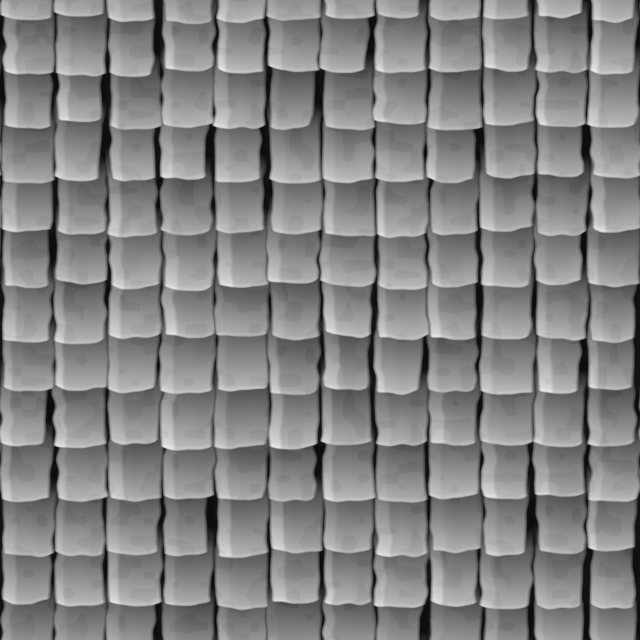
A WebGL 1 fragment shader for this texture map:

```glsl
precision highp float;

uniform vec2 u_resolution;

const float REPEATS = 12.0;
const vec2 GRID_ORIGIN = vec2(0.04, 0.64);
const float GAP_TONE = 0.07;

float hash(vec2 p) {
  vec3 q = fract(vec3(p.xyx) * 0.1031);
  q += dot(q, q.yzx + 33.33);
  return fract((q.x + q.y) * q.z);
}

float noise(vec2 p) {
  vec2 i = floor(p);
  vec2 f = fract(p);
  f = f * f * (3.0 - 2.0 * f);
  float low = mix(hash(i), hash(i + vec2(1.0, 0.0)), f.x);
  float high = mix(hash(i + vec2(0.0, 1.0)), hash(i + vec2(1.0, 1.0)), f.x);
  return mix(low, high, f.y);
}

// Signed random value for one property of a shingle
float vary(vec2 key, float property) {
  return hash(key + property * vec2(17.0, 31.0)) * 2.0 - 1.0;
}

// Uneven edge offset along a side
float wobble(float along, float seed, float amount) {
  return (noise(vec2(along * 4.0 + 20.0, seed)) - 0.5) * amount;
}

// Tone from the hanging lip (v = 0) up to the covered part (v > 1)
float slopeTone(float v) {
  return 0.715 - 0.34 * v - 0.35 * max(v - 1.05, 0.0);
}

// Returns tone in x and coverage in y
vec2 shingle(vec2 p, vec2 cell, float soft) {
  vec2 key = mod(cell, REPEATS) + 1.0;
  vec2 q = p - cell - GRID_ORIGIN;
  float seed = floor(hash(key) * 90.0) + 5.0;

  // Outline
  float gap = 0.5 + 0.5 * vary(key, 1.0);
  float left = 0.045 * vary(key, 2.0) + 0.03 * vary(key, 3.0) * (q.y - 0.5)
             + wobble(q.y, seed, 0.07);
  float right = 1.0 - 0.17 * gap * gap
              + (0.03 + 0.05 * vary(key, 4.0)) * (q.y - 0.5)
              + wobble(q.y, seed + 7.0, 0.07);
  float u = clamp((q.x - left) / (right - left), 0.0, 1.0);
  float corner = abs(2.0 * u - 1.0);
  float bottom = 0.075 * vary(key, 5.0) + 0.04 * vary(key, 6.0) * (u - 0.5)
               + 0.07 * corner * corner * corner - 0.02
               + wobble(q.x, seed + 13.0, 0.055);
  float fromLeft = q.x - left;
  float fromRight = right - q.x;
  float v = q.y - bottom;

  // Face: gradient, raised left strip and faint stains
  float tone = slopeTone(v) + 0.035 * vary(key, 7.0) - 0.04 * (u - 0.5);
  float stripWidth = 0.23 + 0.07 * vary(key, 8.0);
  float strip = 1.0 - smoothstep(stripWidth - 0.06, stripWidth + 0.03, fromLeft);
  tone += strip * (0.075 + 0.055 * vary(key, 9.0));
  float stain = noise(q * vec2(4.0, 5.0) + seed * 3.0 + 20.0);
  tone -= 0.03 * smoothstep(0.64, 0.69, stain);
  tone += 0.02 * (noise(q * 2.5 + seed + 40.0) - 0.5);

  // Worn lip and rounded sides
  tone += 0.04 * (1.0 - smoothstep(0.03, 0.10, v));
  tone *= mix(0.80, 1.0, smoothstep(-0.01, 0.035, v));
  tone *= mix(0.55, 1.0, smoothstep(-0.01, 0.06, fromLeft));
  tone *= mix(0.55, 1.0, smoothstep(-0.01, 0.07, fromRight));

  float inside = min(min(fromLeft, fromRight), v);
  return vec2(max(tone, 0.05), smoothstep(-soft, soft, inside));
}

// Paint lower courses first so that upper ones hang over them
float roof(vec2 p, float soft) {
  vec2 home = floor(p - GRID_ORIGIN);
  float tone = GAP_TONE;
  for (int row = -1; row <= 1; row++) {
    for (int column = -1; column <= 1; column++) {
      vec2 cell = home + vec2(float(column), float(row));
      vec2 layer = shingle(p, cell, soft);
      tone = mix(tone, layer.x, layer.y);
    }
  }
  return tone;
}

void main() {
  vec2 p = gl_FragCoord.xy / u_resolution * REPEATS;
  float pixel = REPEATS / min(u_resolution.x, u_resolution.y);
  float tone = roof(p, max(0.018, 0.75 * pixel));
  gl_FragColor = vec4(vec3(clamp(tone, 0.0, 1.0)), 1.0);
}
```
